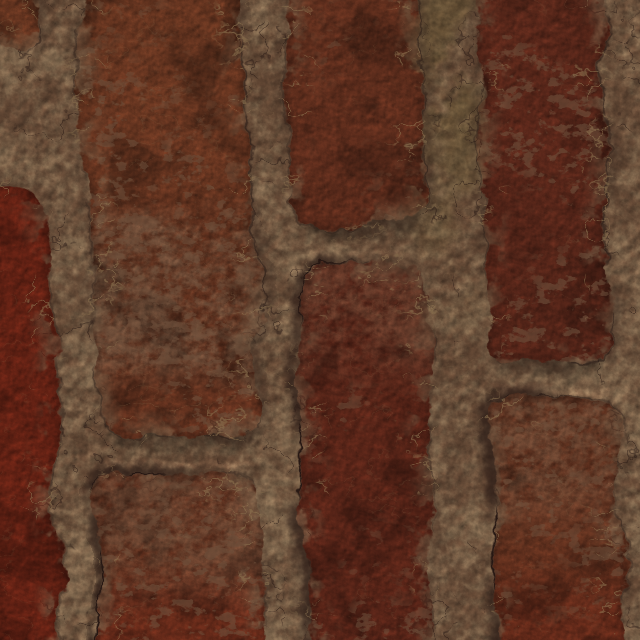
This texture is drawn by a WebGL 1 fragment shader. Its source:

```glsl
precision highp float;
// Weathered red bricks standing in leaning columns, set in crumbling sandy mortar.
uniform vec2 u_resolution;

const float PITCH = 0.293;

const vec3 ORANGE = vec3(0.415, 0.215, 0.13);
const vec3 MAROON = vec3(0.345, 0.15, 0.1);
const vec3 RED = vec3(0.4, 0.135, 0.08);
const vec3 DUST = vec3(0.43, 0.31, 0.23);
const vec3 MORTAR_DARK = vec3(0.36, 0.26, 0.19);
const vec3 MORTAR_LIGHT = vec3(0.52, 0.425, 0.32);
const vec3 MOSS = vec3(0.36, 0.29, 0.18);
const vec3 CREVICE = vec3(0.16, 0.1, 0.08);
const vec3 CRUMB = vec3(0.55, 0.45, 0.31);

float hash(vec2 p) {
  vec3 q = fract(vec3(p.xyx) * 0.1031);
  q += dot(q, q.yzx + 33.33);
  return fract((q.x + q.y) * q.z);
}

float noise(vec2 p) {
  vec2 i = floor(p);
  vec2 f = fract(p);
  f = f * f * (3.0 - 2.0 * f);
  return mix(mix(hash(i), hash(i + vec2(1.0, 0.0)), f.x),
             mix(hash(i + vec2(0.0, 1.0)), hash(i + vec2(1.0, 1.0)), f.x), f.y);
}

float fbm(vec2 p) {
  float sum = 0.0;
  float gain = 0.5;
  for (int k = 0; k < 4; k++) {
    sum += gain * noise(p);
    p = mat2(1.6, 1.2, -1.2, 1.6) * p + 17.3;
    gain *= 0.5;
  }
  return sum / 0.9375;
}

// Slope of the grain towards the light, for relief shading
float relief(vec2 p, float scale) {
  return fbm(p * scale) - fbm(p * scale + vec2(-0.3, 0.45));
}

float roundedBox(vec2 q, float radius) {
  q += radius;
  return length(max(q, 0.0)) + min(max(q.x, q.y), 0.0) - radius;
}

// Soft band: 1 between lo and hi, fading over blur
float band(float x, float lo, float hi, float blur) {
  return smoothstep(lo - blur, lo + blur, x) * (1.0 - smoothstep(hi - blur, hi + blur, x));
}

// Broken thin curves along the middle level of the noise
float threads(vec2 p, float width) {
  float line = 1.0 - smoothstep(0.0, width, abs(fbm(p) - 0.5));
  return line * smoothstep(0.5, 0.64, fbm(p * 0.6 + 23.0));
}

float jointHeight(float column) {
  return mod(column, 2.0) < 0.5 ? 0.81 - 0.095 * column : 0.24 + 0.053 * column;
}

vec3 brickColor(vec2 p, float column, float h, float wide) {
  float odd = mod(column, 2.0);
  float blotch = fbm(p * 9.0 + column * 5.0);
  float grain = fbm(p * vec2(75.0, 95.0));
  vec3 upper = mix(ORANGE, MAROON, clamp((column - 1.0) * 0.5 + (0.85 - p.y) * 0.5, 0.0, 1.0));
  vec3 lower = mix(mix(RED, MAROON, min(column * 0.4, 1.0)), ORANGE, odd * 0.75);
  lower = mix(lower, RED, smoothstep(0.16, 0.02, p.y) * odd * 0.5);
  vec3 color = h > 0.0 ? upper : lower;

  // Pale dust lies in bands beside the joints
  float above = band(h, 0.12, 0.38, 0.03) * wide;
  float below = band(-h, 0.0, 0.2, 0.07) * min(column, 1.0) * (0.55 + 0.2 * odd);
  float dust = (h > 0.0 ? above : below) * smoothstep(0.25, 0.6, mix(blotch, grain, 0.5));
  color = mix(color, DUST, dust * 0.85);

  // Fine grain, dark stains and pale crumbs
  color *= 0.7 + 0.36 * grain + 0.14 * blotch + relief(p, 120.0) * 0.4;
  color *= 0.94 + 0.12 * noise(p * 230.0);
  color *= 1.0 - 0.2 * smoothstep(0.56, 0.7, fbm(p * 16.0 + 40.0));
  float worn = smoothstep(0.4, 0.62, fbm(p * 6.0 + 3.0)) * min(column, 1.0);
  float fleck = smoothstep(0.57, 0.69, fbm(p * vec2(58.0, 85.0) + 8.0));
  return mix(color, DUST, fleck * 0.6 * worn);
}

vec3 mortarColor(vec2 p) {
  float patches = fbm(p * 12.0 + 70.0);
  float grain = fbm(p * 85.0 + 11.0);
  vec3 color = mix(MORTAR_DARK, MORTAR_LIGHT, smoothstep(0.25, 0.8, mix(patches, grain, 0.55)));
  float moss = band(p.x, 0.64, 0.76, 0.04) * smoothstep(0.4, 0.85, p.y);
  color = mix(color, MOSS, moss * smoothstep(0.35, 0.6, patches) * 0.65);
  color *= 0.95 + relief(p, 75.0) * 0.55 + 0.1 * noise(p * 230.0);
  return mix(color, CREVICE, 0.5 * threads(p * 26.0 + 9.0, 0.02));
}

void main() {
  vec2 p = gl_FragCoord.xy / u_resolution;

  // Wobbly, chipped edges and columns leaning right towards the foot
  vec2 wobble = vec2(fbm(p * 9.0), fbm(p * 9.0 + 31.0)) - 0.5;
  vec2 chip = vec2(fbm(p * 60.0 + 5.0), fbm(p * 60.0 + 57.0)) - 0.5;
  vec2 w = p + wobble * 0.045 + chip * 0.017;
  float across = (w.x - 0.036 * (1.0 - p.y) + 0.0365) / PITCH + 0.5;
  float column = floor(across);
  float x = (fract(across) - 0.5) * PITCH;
  float h = w.y - jointHeight(column);

  // Each column holds two bricks parted by one joint
  float wide = 1.0 - step(0.5, abs(column - 1.0));
  float halfWidth = 0.099 + 0.03 * wide;
  float halfJoint = column < 0.5 ? 0.11 : 0.036 - 0.003 * column;
  float d = roundedBox(vec2(abs(x) - halfWidth, halfJoint - abs(h)), 0.035);

  // Joint: dark under the upper brick, with a bright ledge above the lower one
  vec3 mortar = mortarColor(p);
  float inJoint = (1.0 - smoothstep(halfWidth - 0.03, halfWidth, abs(x))) * step(0.5, column);
  float ledge = band(h, -0.022, -0.01, 0.005) * smoothstep(0.3, 0.5, fbm(p * 30.0));
  mortar *= 1.0 + inJoint * (0.25 * ledge - 0.25 * smoothstep(-0.008, 0.025, h));

  // Crevices: a soft shadow with a sharp broken crack, deepest left of the lower bricks
  float leftSide = 1.0 - smoothstep(-0.06, 0.06, x);
  float depth = h < 0.0 ? 0.1 + 0.6 * leftSide : 0.3 - 0.15 * leftSide;
  float broken = smoothstep(0.38, 0.55, fbm(p * vec2(13.0, 8.0) + 90.0));
  float shadow = depth * broken * (1.0 - smoothstep(0.004, 0.026, d));
  float crack = band(d, 0.0, 0.004, 0.002) * smoothstep(0.42, 0.56, fbm(p * vec2(17.0, 11.0) + 33.0));
  mortar = mix(mortar, CREVICE, max(shadow, crack * (0.35 + depth)));

  // Bricks darken and gather crumbling mortar towards their edges
  vec3 brick = brickColor(p, column, h, wide);
  float rim = smoothstep(-0.045, 0.0, d);
  brick *= 1.0 - 0.15 * smoothstep(-0.014, 0.0, d);
  float smear = rim * smoothstep(0.5, 0.62, fbm(p * 30.0 + 22.0));
  brick = mix(brick, mortarColor(p), smear * 0.6);

  vec3 color = mix(brick, mortar, smoothstep(-0.0015, 0.002, d));
  float crumbs = threads(p * vec2(30.0, 42.0), 0.03) * (0.15 + 0.6 * band(d, -0.04, 0.012, 0.012));
  gl_FragColor = vec4(mix(color, CRUMB, crumbs * 0.8), 1.0);
}
```
